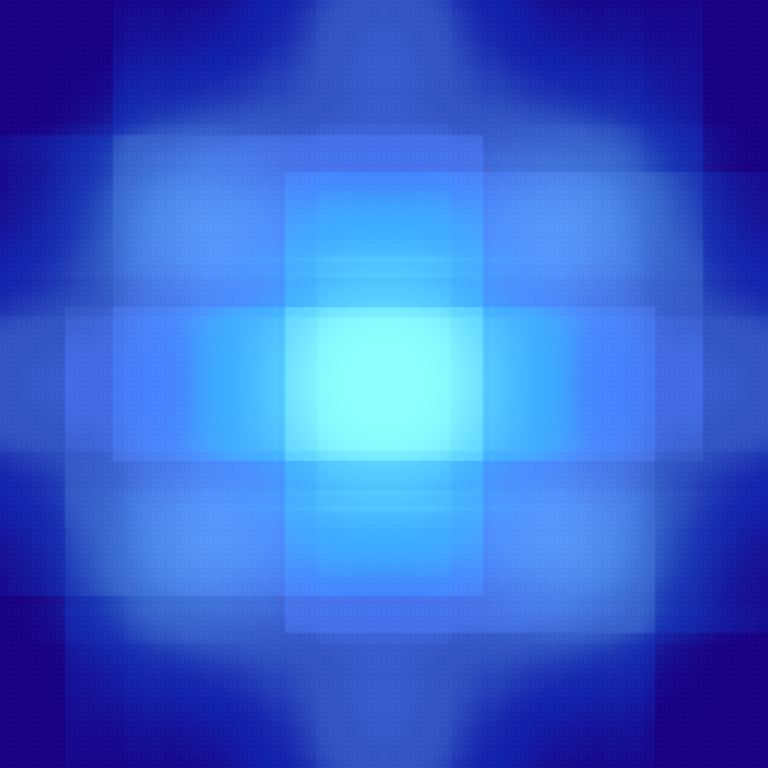
Give the GLSL for this background, as a WebGL 1 fragment shader.

```glsl
precision highp float;
uniform vec2 u_resolution;

#define PANEL_GAIN 0.07
#define CORE_GAIN 0.27
#define BODY_GAIN 0.45
#define LOBE_GAIN 0.33
#define HAZE_GAIN 0.75
#define BAND_GAIN 0.012
#define GLINT_GAIN 0.022
#define WEAVE_GAIN 0.014
#define WEAVE_CELLS 160.0
#define EDGE 0.003

const float TAU = 6.28318;

// Soft-edged rectangle spanning lo to hi
float panel(vec2 p, vec2 lo, vec2 hi) {
  vec2 inside = smoothstep(-EDGE, EDGE, p - lo) * smoothstep(-EDGE, EDGE, hi - p);
  return inside.x * inside.y;
}

// Two long panels, each repeated under a half turn
float panelStack(vec2 p) {
  float total = 0.0;
  for (int i = 0; i < 2; i++) {
    total += panel(p, vec2(-2.0, -0.552), vec2(0.258, 0.648));
    total += panel(p, vec2(-0.706, -0.2), vec2(0.831, 2.0));
    p = -p;
  }
  return total;
}

// Square body of light, round core and four lobes at the sides
float glow(vec2 p) {
  vec2 a = abs(p);
  vec2 body = 1.0 - smoothstep(0.4, 1.0, a);
  float core = exp(-dot(p, p) / 0.15);
  vec2 lobe = exp(-p * p / 0.09) * smoothstep(0.5, 0.95, a.yx);
  return BODY_GAIN * body.x * body.y + CORE_GAIN * core + LOBE_GAIN * (lobe.x + lobe.y);
}

// Faint stepped stripes along both axes
float bands(vec2 p) {
  vec2 cell = floor(abs(p) * 10.0 + 0.25);
  vec2 stripe = sin(cell * 2.4) + 0.5 * sin(cell * 5.3 + 1.0);
  return stripe.x * 0.6 + stripe.y;
}

// Thin bright lines across the middle
float glints(vec2 p) {
  float offset = (abs(p.y) - 0.326) / 0.008;
  return exp(-offset * offset) * smoothstep(0.8, 0.5, abs(p.x));
}

// Fine dotted weave
float weave(vec2 uv) {
  vec2 wave = cos(TAU * WEAVE_CELLS * uv);
  return wave.x * wave.y + 0.4 * (wave.x + wave.y);
}

// Indigo through blue to pale cyan
vec3 ramp(float light) {
  vec3 c = mix(vec3(0.10, 0.00, 0.51), vec3(0.07, 0.13, 0.67), smoothstep(0.0, 0.2, light));
  c = mix(c, vec3(0.20, 0.33, 0.76), smoothstep(0.18, 0.38, light));
  c = mix(c, vec3(0.27, 0.43, 0.91), smoothstep(0.38, 0.54, light));
  c = mix(c, vec3(0.27, 0.52, 1.00), smoothstep(0.52, 0.65, light));
  c = mix(c, vec3(0.23, 0.67, 1.00), smoothstep(0.63, 0.75, light));
  c = mix(c, vec3(0.36, 0.82, 1.00), smoothstep(0.73, 0.87, light));
  return mix(c, vec3(0.55, 1.00, 1.00), smoothstep(0.83, 1.0, light));
}

void main() {
  vec2 uv = gl_FragCoord.xy / u_resolution;
  vec2 p = uv * 2.0 - 1.0;

  float light = glow(p) + PANEL_GAIN * panelStack(p);
  light += BAND_GAIN * bands(p) + GLINT_GAIN * glints(p);
  vec3 color = ramp(light);

  // Pale haze in the four diagonal quarters
  vec2 fromHaze = (abs(p) - vec2(0.52, 0.42)) / vec2(0.26, 0.22);
  float haze = HAZE_GAIN * exp(-dot(fromHaze, fromHaze));
  color = mix(color, vec3(0.36, 0.63, 0.97) + 0.4 * (light - 0.6), haze);

  color += WEAVE_GAIN * weave(uv) * smoothstep(0.1, 0.6, length(p));
  gl_FragColor = vec4(clamp(color, 0.0, 1.0), 1.0);
}
```
